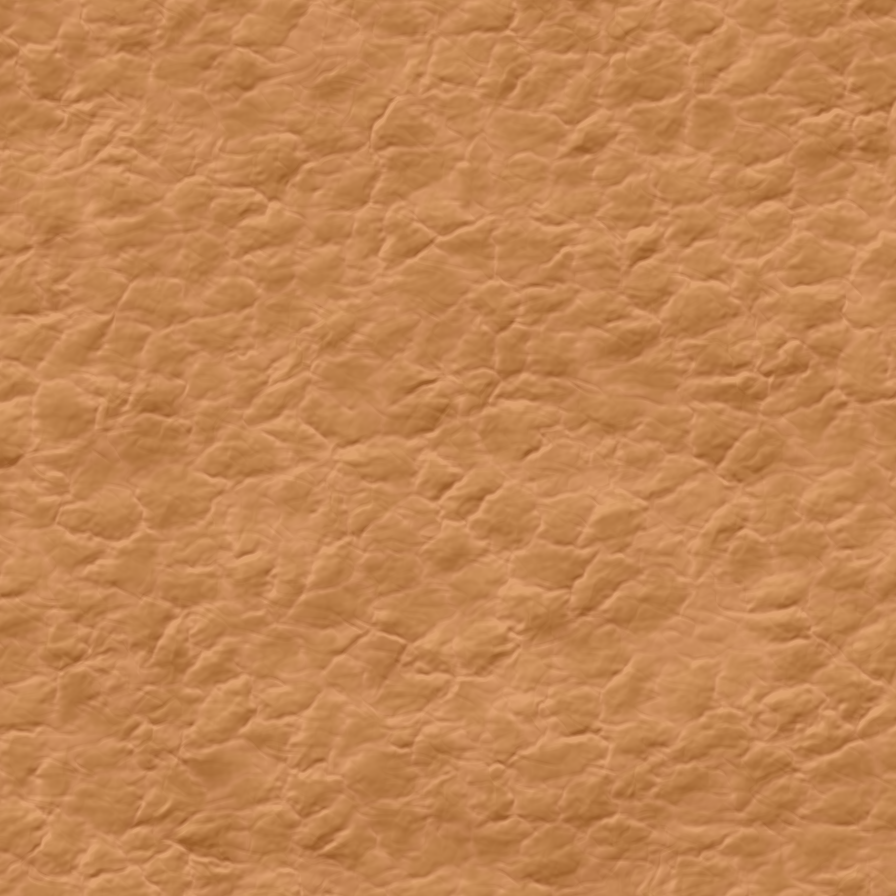
Write a three.js fragment shader that draws this texture.

```glsl
// Tan pebbled leather: irregular grains, pale creases and fine wrinkles lit from above.
varying vec2 vUv;

const vec3 TAN = vec3(0.763, 0.523, 0.323);
const vec3 TONE_STEP = vec3(0.038, 0.039, 0.038);
const vec3 CREASE_TINT = vec3(0.008, -0.004, 0.020);
const vec2 LIGHT_DIR = vec2(-0.30, 0.954);
const vec2 GRAIN_AXIS = vec2(0.906, 0.423);
const vec2 GRAIN_COUNT = vec2(15.0, 20.5);
const float RELIEF_STEP = 0.0025;
const float RELIEF_GAIN = 4.9;

vec2 hash2(vec2 p) {
  vec2 k = vec2(dot(p, vec2(127.1, 311.7)), dot(p, vec2(269.5, 183.3)));
  return fract(sin(k) * 43758.55);
}

// Gradient noise, roughly -0.7 to 0.7
float cornerRamp(vec2 cell, vec2 corner, vec2 f) {
  return dot(hash2(cell + corner) * 2.0 - 1.0, f - corner);
}

float gradientNoise(vec2 p) {
  vec2 cell = floor(p);
  vec2 f = fract(p);
  vec2 u = f * f * f * (f * (f * 6.0 - 15.0) + 10.0);
  float low = mix(cornerRamp(cell, vec2(0.0), f), cornerRamp(cell, vec2(1.0, 0.0), f), u.x);
  float high = mix(cornerRamp(cell, vec2(0.0, 1.0), f), cornerRamp(cell, vec2(1.0), f), u.x);
  return mix(low, high, u.y);
}

vec2 noisePair(vec2 p) {
  return vec2(gradientNoise(p + 3.7), gradientNoise(p + 41.3));
}

// Gap between the two nearest cell centres: zero along the creases
float creaseGap(vec2 p) {
  vec2 cell = floor(p);
  vec2 f = fract(p);
  float nearest = 8.0;
  float second = 8.0;
  for (int y = -1; y <= 1; y++) {
    for (int x = -1; x <= 1; x++) {
      vec2 offset = vec2(float(x), float(y));
      float d = length(offset + hash2(cell + offset) - f);
      second = min(second, max(nearest, d));
      nearest = min(nearest, d);
    }
  }
  return second - nearest;
}

// Rotated grain space, bent and frayed so that cell walls are not straight
vec2 grainSpace(vec2 p) {
  vec2 across = vec2(-GRAIN_AXIS.y, GRAIN_AXIS.x);
  vec2 q = vec2(dot(p, GRAIN_AXIS), dot(p, across)) * GRAIN_COUNT;
  return q + 0.5 * noisePair(q * 0.8) + 0.22 * noisePair(q * 2.7) + 0.11 * noisePair(q * 6.1);
}

// Rounded cushion whose wall meets its crease in a small soft fillet
float pebble(float gap, float steepness) {
  float soft = sqrt(gap * gap + 0.003) - 0.055;
  return 0.5 * (1.0 - exp(-steepness * soft)) + 1.0 * soft;
}

// Thin, mostly level folds where stretched noise crosses zero
float wrinkles(vec2 p) {
  vec2 q = vec2(p.x - 0.25 * p.y, p.y + 0.12 * p.x) * vec2(27.0, 58.0);
  return 1.0 - exp(-4.5 * abs(gradientNoise(q + 0.8 * gradientNoise(q * 0.7))));
}

// Soft swellings that make some grains fuller than others
float swelling(vec2 p) {
  return gradientNoise(p * vec2(15.0, 21.0) + 31.0);
}

float leatherHeight(vec2 p) {
  vec2 q = grainSpace(p);
  float gap = creaseGap(q);
  float depth = clamp(0.8 + 1.9 * gradientNoise(p * 13.0 + 9.0), 0.15, 1.4);
  float patches = smoothstep(-0.3, 0.4, gradientNoise(p * 9.0 + 27.0));
  float height = depth * pebble(gap, 6.0);
  height += 0.38 * patches * pebble(creaseGap(q * 1.8 + 11.0), 5.0);
  height += 0.33 * (0.45 + 0.9 * exp(-5.0 * gap)) * wrinkles(p);
  height += 0.8 * swelling(p);
  return height + 0.22 * gradientNoise(p * vec2(50.0, 72.0));
}

// Positive where the surface tilts towards the light
float lightSlope(vec2 p) {
  vec2 reach = LIGHT_DIR * RELIEF_STEP;
  return leatherHeight(p - reach) - leatherHeight(p + reach);
}

void main() {
  vec2 p = vUv;
  float gap = creaseGap(grainSpace(p));
  float valley = exp(-16.0 * gap * gap) - 0.42;

  // Relief, pale valleys, broad mottling and fine pores, in tone steps
  float tone = RELIEF_GAIN * lightSlope(p);
  tone += 1.1 * valley - 1.6 * swelling(p);
  tone += 2.0 * gradientNoise(p * vec2(4.0, 6.0) + 5.0);
  tone += 0.7 * gradientNoise(p * 120.0);
  tone = clamp(tone, -4.0, 2.8);

  vec3 color = TAN + tone * TONE_STEP + valley * CREASE_TINT;
  gl_FragColor = vec4(color, 1.0);
}
```
